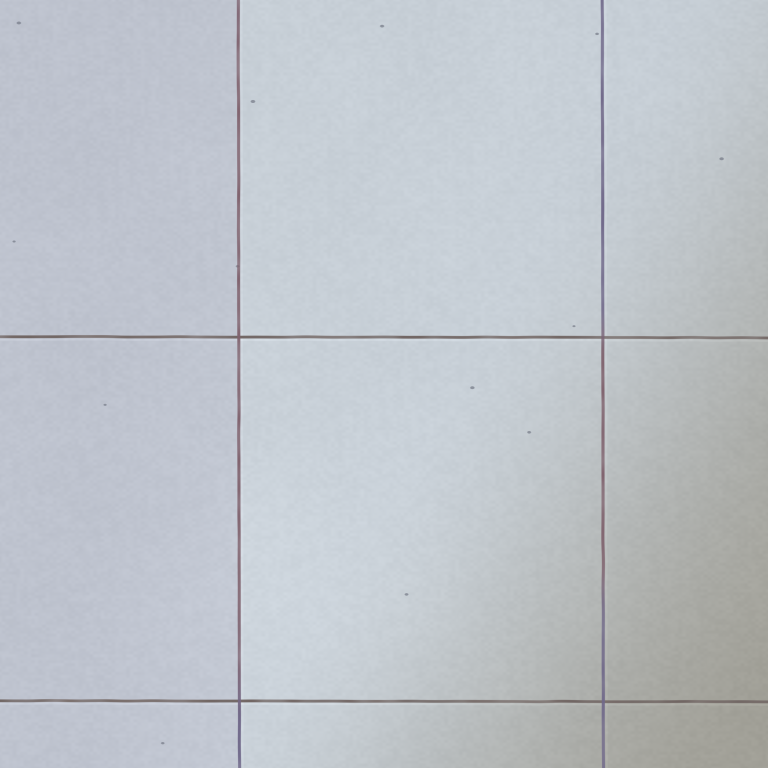
Write a Shadertoy shader that draws this texture.

```glsl
#define TILE 0.474
#define ORIGIN vec2(0.311, 0.087)
#define JOINT_WIDTH 0.0036
#define COOL vec3(0.745, 0.765, 0.810)
#define PALE vec3(0.780, 0.812, 0.842)
#define SHADE vec3(0.630, 0.625, 0.590)
#define MAUVE vec3(0.500, 0.385, 0.430)
#define VIOLET vec3(0.440, 0.410, 0.540)
#define BROWN vec3(0.450, 0.405, 0.395)
#define GRAIN 0.022
#define SPECK_CELLS 11.0
#define SPECK_CHANCE 0.09

float hash(vec2 p) {
    return fract(sin(dot(p, vec2(127.1, 311.7))) * 43758.5453);
}

float noise(vec2 p) {
    vec2 i = floor(p), f = fract(p);
    f = f * f * (3.0 - 2.0 * f);
    return mix(mix(hash(i), hash(i + vec2(1, 0)), f.x),
               mix(hash(i + vec2(0, 1)), hash(i + vec2(1, 1)), f.x), f.y);
}

// Coverage of a band around zero distance
float band(float d, float width, float aa) {
    return 1.0 - smoothstep(0.5 * width - aa, 0.5 * width + aa, abs(d));
}

// Cool sheen on the left, soft highlight, warm falloff to the lower right
vec3 glaze(vec2 p, vec2 id) {
    float center = ORIGIN.x + (id.x + 0.5) * TILE;
    vec3 col = mix(COOL, PALE, smoothstep(0.1, 0.45, mix(p.x, center, 0.5)));
    vec2 h = p - vec2(0.40, 0.22);
    col += 0.025 * exp(-18.0 * dot(h, h));
    col = mix(col, SHADE, smoothstep(0.85, 1.6, p.x + 0.6 * (1.0 - p.y)));
    return col + 0.008 * (hash(id + 3.7) - 0.5);
}

// Fine mottling with faint broad clouds
float mottling(vec2 p) {
    float fine = noise(p * vec2(210.0, 260.0)) - 0.5;
    float medium = noise(p * 95.0 + 17.0) - 0.5;
    float broad = noise(p * 9.0 + 41.0) - 0.5;
    return GRAIN * (fine + 0.5 * medium + 0.5 * broad);
}

// Sparse small marks, at most one per cell
float specks(vec2 p, float aa) {
    vec2 cell = floor(p * SPECK_CELLS);
    vec2 pos = 0.15 + 0.7 * vec2(hash(cell + 5.1), hash(cell + 9.4));
    vec2 d = p - (cell + pos) / SPECK_CELLS;
    float radius = mix(0.001, 0.0024, hash(cell + 2.3));
    float mark = 1.0 - smoothstep(radius - aa, radius + aa, length(d * vec2(0.8, 1.2)));
    return mark * step(hash(cell + 7.8), SPECK_CHANCE);
}

void mainImage(out vec4 fragColor, in vec2 fragCoord) {
    vec2 p = fragCoord / iResolution.xy;
    float aa = 0.75 / min(iResolution.x, iResolution.y);

    // Tile grid with a slight lean and uneven joints
    vec2 q = p - ORIGIN + vec2(0.0015 * (p.y - 0.5), 0.0015 * (p.x - 0.5));
    q += 0.0008 * (vec2(noise(p.yx * 30.0), noise(p * 30.0 + 8.0)) - 0.5);
    vec2 id = floor(q / TILE);
    vec2 d = q - TILE * floor(q / TILE + 0.5);

    vec3 col = glaze(p, id) + mottling(p);
    col = mix(col, vec3(0.45, 0.47, 0.52), 0.7 * specks(p, aa));

    // Pale bevels beside the joints
    col += 0.035 * band(d.y + 0.0037, 0.0028, aa);
    col += 0.025 * band(d.x - 0.0040, 0.0030, aa);

    // Joints, with colour and depth drifting along their length
    float drift = smoothstep(0.3, 0.7, noise(vec2(p.x * 5.0, p.y * 6.0) + 2.0));
    float wear = 0.75 + 0.25 * noise(p * 55.0);
    vec3 upright = mix(MAUVE, VIOLET, drift);
    vec3 level = BROWN + 0.06 * (noise(p * 24.0) - 0.5);
    col = mix(col, level, wear * band(d.y, JOINT_WIDTH, aa));
    col = mix(col, upright, wear * band(d.x, JOINT_WIDTH * 1.1, aa));

    fragColor = vec4(clamp(col, 0.0, 1.0), 1.0);
}
```
